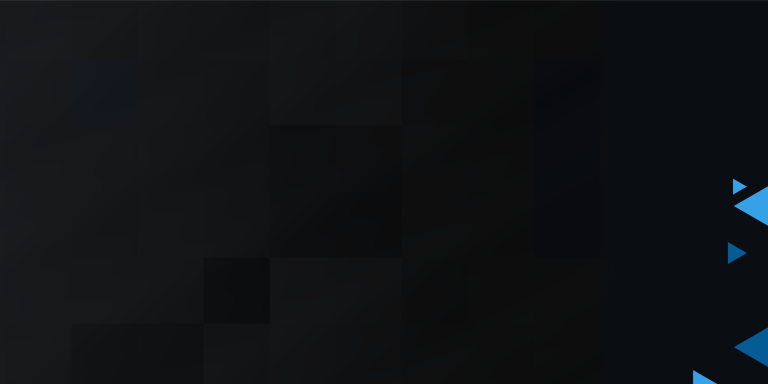
A WebGL 1 fragment shader for this background:

```glsl
precision highp float;
// Near-black backdrop: a faint grid of square tiles fading to the right,
// crossed by soft diagonal shade, then a flat navy panel with blue triangles.
// Tiles come from a hashed grid, triangles from one distance function.
uniform vec2 u_resolution;

const float TILE = 0.1719;
const vec3 CHARCOAL = vec3(0.099, 0.106, 0.115);
const vec3 SOOT = vec3(0.050, 0.051, 0.054);
const vec3 NAVY = vec3(0.041, 0.055, 0.070);
const vec3 SKY = vec3(0.215, 0.630, 0.910);
const vec3 OCEAN = vec3(0.020, 0.355, 0.580);

float hash(vec2 cell) {
  return fract(sin(dot(cell, vec2(127.1, 311.7))) * 4375.85);
}

// Mask of a block of tiles, from corner lo to corner hi in grid units
float block(vec2 g, vec2 lo, vec2 hi, float soft) {
  vec2 m = smoothstep(lo - soft, lo + soft, g)
         * (1.0 - smoothstep(hi - soft, hi + soft, g));
  return m.x * m.y;
}

// Equilateral triangle mask; dir is 1 when the tip points right, -1 for left
float triangle(vec2 p, vec2 tip, float dir, float len, float px) {
  vec2 q = vec2((tip.x - p.x) * dir, abs(p.y - tip.y));
  float d = max(q.y * 0.866 - q.x * 0.5, q.x - len);
  return 1.0 - smoothstep(-0.6 * px, 0.6 * px, d);
}

// Tonal offset of the tile grid
vec3 tiles(vec2 g, float soft) {
  float tone = (hash(floor(g)) - 0.5) * 0.005;
  tone += 0.010 * block(g, vec2(4.0, 4.0), vec2(6.0, 6.0), soft);
  tone += 0.009 * block(g, vec2(6.0, 5.0), vec2(7.0, 6.0), soft);
  tone += 0.008 * block(g, vec2(4.0, 0.0), vec2(6.0, 2.0), soft);
  tone -= 0.008 * block(g, vec2(4.0, 2.0), vec2(6.0, 4.0), soft);
  tone -= 0.018 * block(g, vec2(3.0, 1.0), vec2(4.0, 2.0), soft);
  tone -= 0.016 * block(g, vec2(1.0, 0.0), vec2(3.0, 1.0), soft);
  vec3 cool = vec3(-0.006, 0.002, 0.018);
  vec3 tint = cool * block(g, vec2(1.0, 4.0), vec2(2.0, 5.0), soft);
  tint += vec3(-0.012, -0.003, 0.004) * block(g, vec2(8.0, 2.0), vec2(9.0, 5.0), soft);
  return vec3(tone) + tint;
}

// Soft bands rising to the right
float diagonalShade(vec2 p) {
  float t = p.y - 0.62 * p.x;
  return 0.003 * sin(t * 17.0 + 1.0) + 0.0015 * sin(t * 41.0 + p.x * 3.0);
}

void main() {
  vec2 p = gl_FragCoord.xy / u_resolution * vec2(2.0, 1.0);
  float px = 1.0 / u_resolution.y;

  // Base fade and tile grid
  float fade = smoothstep(-0.35, 1.45, p.x + 0.15 * (0.5 - p.y));
  vec3 color = mix(CHARCOAL, SOOT, fade);
  vec2 g = (p + vec2(-0.0145, 0.0145)) / TILE;
  color += tiles(g, px / TILE) + diagonalShade(p);

  // Flat panel on the right and hairline along the top
  color = mix(color, NAVY, smoothstep(1.56, 1.60, p.x));
  color += 0.07 * smoothstep(0.996, 0.999, p.y);

  // Triangles
  float light = triangle(p, vec2(1.945, 0.514), 1.0, 0.036, px);
  light = max(light, triangle(p, vec2(1.911, 0.4635), -1.0, 0.12, px));
  light = max(light, triangle(p, vec2(1.866, 0.001), 1.0, 0.061, px));
  float deep = triangle(p, vec2(1.945, 0.341), 1.0, 0.0495, px);
  deep = max(deep, triangle(p, vec2(1.911, 0.096), -1.0, 0.12, px));
  color = mix(color, OCEAN, deep);
  color = mix(color, SKY, light);

  gl_FragColor = vec4(color, 1.0);
}
```
